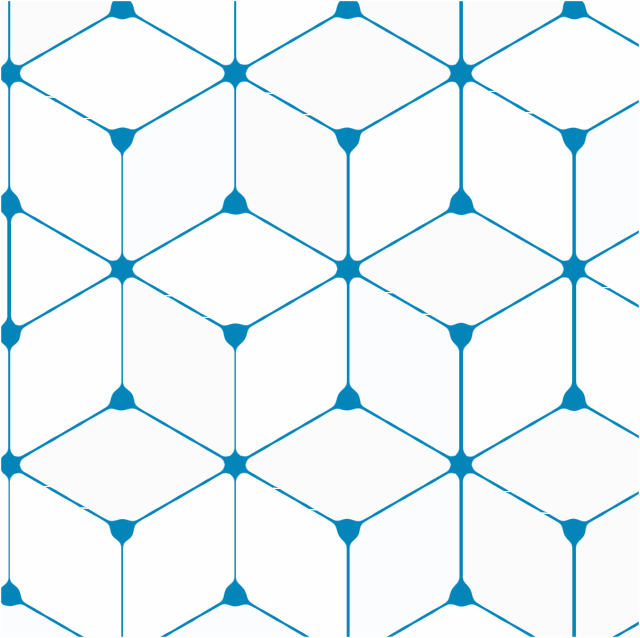
Give the GLSL for this pattern, as a Shadertoy shader.

```glsl
const vec2  ORIGIN     = vec2(0.3686, 0.885);  // one hub, in canvas heights
const float SPACING    = 0.3542;               // hub to hub, in canvas heights
const float MARGIN     = 0.002;                // blank rim, in canvas heights

// Lengths below are in units of the hub spacing
const float ROOT3      = 1.7320508;
const float SPOKE      = 1.0 / ROOT3;
const float HUB_RADIUS = 0.044;
const float DOT_RADIUS = 0.049;
const float FLARE      = 0.034;
const float DIAG_HALF  = 0.0056;
const float THIN_HALF  = 0.0036;
const float THICK_HALF = 0.0083;
const float GAP_HALF   = 0.006;
const float LEFT_EDGE  = -1.0;                 // lines stop at this column

const vec3 INK   = vec3(0.01, 0.52, 0.725);
const vec3 WHITE = vec3(0.998, 0.998, 1.0);
const vec3 GREY  = vec3(0.984, 0.984, 0.986);
const vec3 ICE   = vec3(0.980, 0.988, 0.997);

const float SECTOR = 1.0471976;                // sixty degrees

float hash(vec2 id) {
    return fract(sin(dot(id, vec2(12.99, 78.23))) * 4375.85);
}

float smoothMin(float a, float b, float k) {
    float h = max(k - abs(a - b), 0.0);
    return min(a, b) - h * h / (4.0 * k);
}

vec2 heading(float angle) {
    return vec2(cos(angle), sin(angle));
}

// Centre of the hexagonal cell that holds q
vec2 nearestHub(vec2 q) {
    vec2 size = vec2(1.0, ROOT3);
    vec2 a = round(q / size) * size;
    vec2 b = (round(q / size - 0.5) + 0.5) * size;
    return distance(q, a) < distance(q, b) ? a : b;
}

// Slightly lumpy disc, with its own outline at each centre
float lumpyDot(vec2 q, vec2 center, float radius) {
    vec2 d = q - center;
    float phase = 6.28 * hash(round(center * vec2(2.0, 2.0 * ROOT3)));
    float angle = atan(d.y, d.x);
    float lumps = sin(2.0 * angle + phase) + 0.6 * sin(3.0 * angle + 2.3 * phase);
    return length(d) - radius * (1.0 + 0.025 * lumps);
}

// Spoke from hub to cell corner; verticals thicken to the right
float spokeLine(vec2 d, vec2 hub, float sector, vec2 dir) {
    float along = dot(d, dir);
    float across = dir.x * d.y - dir.y * d.x;
    float seed = hash(round(hub * vec2(2.0, 2.0 / ROOT3)) + 7.0 * sector);

    float wobble = sin(47.0 * along + 6.0 * seed) + 0.5 * sin(91.0 * along);
    float halfWidth = DIAG_HALF * (1.0 + 0.09 * wobble);
    if (abs(dir.x) < 0.1) {
        halfWidth = mix(THIN_HALF, THICK_HALF, smoothstep(-0.2, 1.2, hub.x));
        halfWidth += 0.002 * (seed - 0.5);
    }
    float line = max(abs(across) - halfWidth, along - SPOKE);

    // Slanted breaks in the spokes that run down to the right
    if (sector == -1.0) {
        for (int i = 0; i < 2; i++) {
            float at = SPOKE * (0.27 + 0.17 * seed + 0.33 * float(i));
            float gap = abs(along - at - 1.8 * across) - GAP_HALF;
            line = max(line, -gap);
        }
    }
    return line;
}

// Faint fill of the rhombus shared by two neighbouring hubs
vec3 faceTint(vec2 hub, float angle) {
    vec2 middle = hub + 0.5 * heading(round(angle / SECTOR) * SECTOR);
    float pick = hash(round(middle * vec2(4.0, 4.0 / ROOT3)));
    return pick < 0.5 ? WHITE : pick < 0.82 ? GREY : ICE;
}

void mainImage(out vec4 fragColor, in vec2 fragCoord) {
    vec2 p = fragCoord / iResolution.y;
    vec2 q = (p - ORIGIN) / SPACING;
    float pixel = 1.0 / (iResolution.y * SPACING);

    vec2 hub = nearestHub(q);
    vec2 d = q - hub;
    float angle = atan(d.y, d.x);
    float sector = floor(angle / SECTOR);
    vec2 dir = heading((sector + 0.5) * SECTOR);

    // Lines, with one extra wall closing the left column
    float line = spokeLine(d, hub, sector, dir);
    line = max(line, LEFT_EDGE - THICK_HALF - q.x);
    vec2 wall = abs(q - vec2(LEFT_EDGE, -1.5 * SPOKE)) - vec2(THICK_HALF, 0.5 * SPOKE);
    line = min(line, max(wall.x, wall.y));

    // Dots melt into the lines that meet them
    float dots = min(lumpyDot(q, hub, HUB_RADIUS),
                     lumpyDot(q, hub + dir * SPOKE, DOT_RADIUS));
    float shape = smoothMin(line, dots, FLARE);

    float ink = 1.0 - smoothstep(-0.75 * pixel, 0.75 * pixel, shape);
    vec3 color = mix(faceTint(hub, angle), INK, ink);

    vec2 rim = min(p, iResolution.xy / iResolution.y - p);
    float edge = 0.5 / iResolution.y;
    color = mix(WHITE, color, smoothstep(MARGIN - edge, MARGIN + edge, min(rim.x, rim.y)));
    fragColor = vec4(color, 1.0);
}
```
